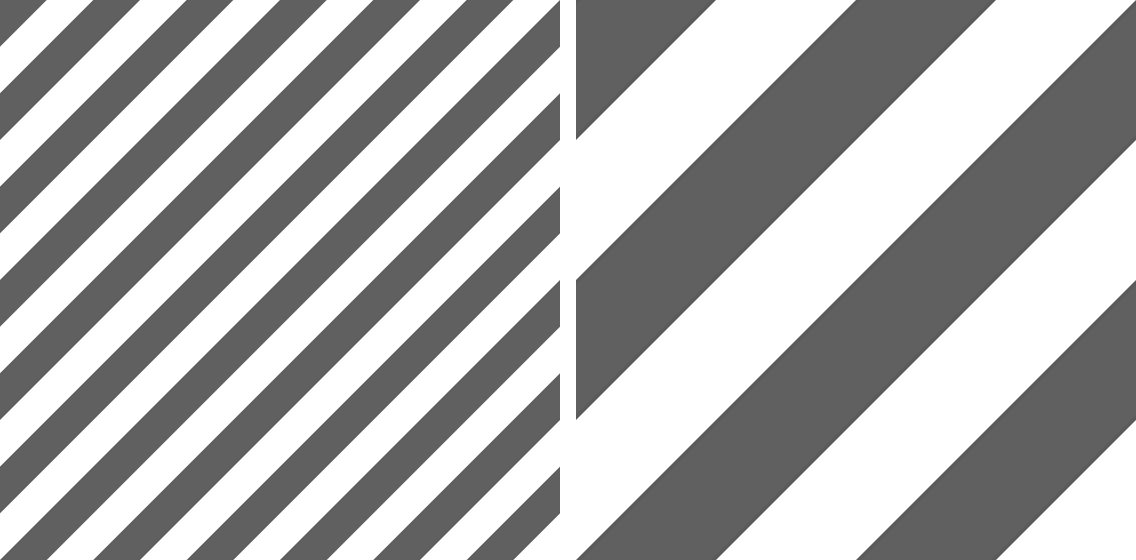
Left, the full canvas; right, a detail of the centre.
This pattern is drawn by a Shadertoy shader. Its source:

```glsl
// Even diagonal stripes, grey on white, rising to the right at 45 degrees.
// A folded sawtooth of x - y gives the signed distance to the nearest stripe
// edge; whole repeats on both axes make the canvas tile without a seam.

#define REPEATS 6.0           // stripes across and down
#define STRIPE_SHARE 0.5      // grey part of each repeat
#define RIM_WIDTH 0.003       // faint darker rim, in canvas widths
#define STRIPE_COLOR vec3(0.378)
#define RIM_COLOR vec3(0.352)
#define GROUND_COLOR vec3(1.0)

// Distance along x to the nearest stripe edge, negative inside a stripe.
float stripeDistance(vec2 uv) {
    float halfStripe = 0.5 * STRIPE_SHARE;
    float phase = REPEATS * (uv.x - uv.y) - halfStripe;
    float fromCentre = abs(fract(phase + 0.5) - 0.5);
    return (fromCentre - halfStripe) / REPEATS;
}

void mainImage(out vec4 fragColor, in vec2 fragCoord) {
    vec2 uv = fragCoord / iResolution.xy;
    float dist = stripeDistance(uv);

    // Size of a pixel in distance units
    float pixel = 0.5 * (1.0 / iResolution.x + 1.0 / iResolution.y);

    // Stripe body with its rim
    float body = smoothstep(RIM_WIDTH - 0.5 * pixel, RIM_WIDTH + 0.5 * pixel, -dist);
    vec3 stripe = mix(RIM_COLOR, STRIPE_COLOR, body);

    // Smooth edge against the ground
    float ground = smoothstep(-pixel, pixel, dist);
    fragColor = vec4(mix(stripe, GROUND_COLOR, ground), 1.0);
}
```
